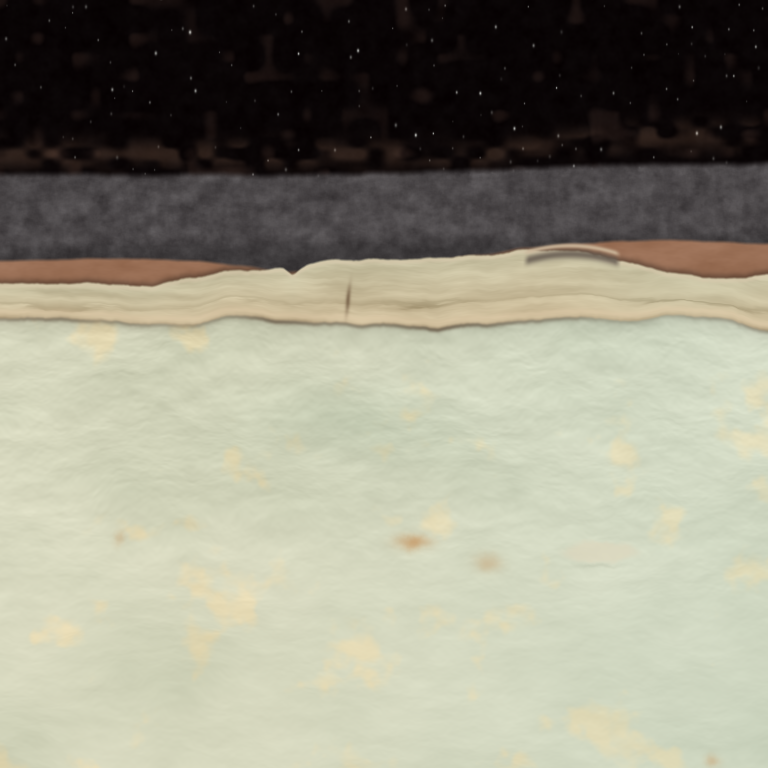
This texture is drawn by a Shadertoy shader. Its source:

```glsl
// Torn pale-green paper lying on a brown board, a grey woven band and dusty black cloth.
// Sampled edge profiles separate the layers; fractal noise roughens them and supplies
// fibres, weave and stains, while hashed cells scatter the dust.

const float SOFT = 0.0022;
const float[17] BOARD_TOP = float[17](.660, .661, .663, .663, .660, .654, .646, .651, .656,
    .661, .668, .677, .682, .686, .6875, .685, .682);
const float[17] PAPER_TOP = float[17](.630, .629, .630, .628, .637, .648, .652, .661, .661,
    .663, .667, .674, .672, .659, .645, .637, .641);
const float[17] CREASE = float[17](.586, .585, .582, .578, .579, .587, .581, .579, .577,
    .574, .579, .582, .586, .582, .591, .586, .570);

float hash(vec2 p) {
    vec3 q = fract(vec3(p.xyx) * 0.1031);
    q += dot(q, q.yzx + 33.33);
    return fract((q.x + q.y) * q.z);
}

float noise(vec2 p) {
    vec2 i = floor(p), f = fract(p);
    f = f * f * (3.0 - 2.0 * f);
    return mix(mix(hash(i), hash(i + vec2(1, 0)), f.x),
               mix(hash(i + vec2(0, 1)), hash(i + vec2(1, 1)), f.x), f.y);
}

// Fractal noise centred on zero
float fbm(vec2 p) {
    float sum = 0.0, amp = 0.5;
    for (int i = 0; i < 4; i++) {
        sum += amp * (noise(p) - 0.5);
        p = mat2(1.6, 1.2, -1.2, 1.6) * p + 7.3;
        amp *= 0.55;
    }
    return sum;
}

float profile(float[17] heights, float x) {
    float t = clamp(x, 0.0, 0.9999) * 16.0;
    int i = int(t);
    return mix(heights[i], heights[i + 1], smoothstep(0.0, 1.0, fract(t)));
}

float above(float y, float edge, float soft) { return smoothstep(-soft, soft, y - edge); }

// Bell-shaped line and spot masks
float line(float d, float width) { return exp(-d * d / (width * width)); }
float spot(vec2 p, vec2 centre, vec2 radius) {
    vec2 d = (p - centre) / radius;
    return exp(-dot(d, d));
}

// One random speck in some cells of a grid
float dust(vec2 p, float cells, float chance) {
    vec2 id = floor(p * cells);
    vec2 centre = 0.2 + 0.6 * vec2(hash(id + 3.1), hash(id + 17.7));
    float radius = (0.0010 + 0.0011 * hash(id + 41.0)) * cells;
    vec2 d = (fract(p * cells) - centre) * vec2(1.2, 0.8);
    return step(hash(id + 9.0), chance) * line(length(d), radius) * (0.2 + 0.7 * hash(id + 5.0));
}

vec3 blackCloth(vec2 p) {
    vec3 col = vec3(0.032, 0.015, 0.017) + 0.035 * fbm(p * 70.0);
    float fringe = line(p.y - 0.799 - 0.025 * smoothstep(0.6, 0.9, p.x), 0.018);
    col += vec3(0.15, 0.115, 0.09) * fringe * smoothstep(0.25, 0.8, noise(p * vec2(45, 70)));
    col += vec3(0.08, 0.06, 0.05) * smoothstep(0.7, 1.0, noise(p * 40.0 + 9.0));
    return col + vec3(0.75, 0.78, 0.76) * (dust(p, 38.0, 0.10) + 0.5 * dust(p + 0.37, 65.0, 0.12));
}

vec3 greyBand(vec2 p) {
    float weave = fbm(p * vec2(45, 70)) + 0.5 * fbm(p * vec2(110, 70) + 4.0);
    vec3 col = vec3(0.295, 0.28, 0.285) + 0.17 * weave;
    return col * mix(0.8, 1.0, smoothstep(0.66, 0.69, p.y - 0.02 * p.x));
}

vec3 paperSheet(vec2 p) {
    float cloud = fbm(p * vec2(5, 8));
    float fibre = fbm(vec2(p.x * 24.0, p.y * 52.0 + 3.0 * cloud));
    float relief = fibre - fbm(vec2(p.x * 24.0, (p.y + 0.004) * 52.0 + 3.0 * cloud));
    vec3 col = mix(vec3(0.83, 0.835, 0.735), vec3(0.81, 0.84, 0.755), smoothstep(0.2, 1.0, p.x));
    float rough = mix(0.4, 1.0, smoothstep(0.1, 0.55, p.y));
    col += vec3(0.09, 0.075, 0.08) * cloud + rough * (0.075 * fibre + 0.10 * relief);
    col -= vec3(0.06, 0.045, 0.045) * spot(p, vec2(0.46, 0.45), vec2(0.17, 0.05));
    col += vec3(0.06, 0.01, -0.04) * smoothstep(0.12, 0.3, fbm(p * 16.0 + 12.0));
    // Rust flecks and a pale scuff
    vec2 q = p + 0.009 * vec2(fbm(p * 60.0), fbm(p * 60.0 + 8.0));
    vec3 rust = vec3(0.78, 0.62, 0.43);
    col = mix(col, rust, 0.85 * spot(q, vec2(0.538, 0.294), vec2(0.020, 0.009)));
    col = mix(col, rust, 0.40 * spot(q, vec2(0.635, 0.267), vec2(0.016, 0.011)));
    col = mix(col, rust, 0.35 * spot(q, vec2(0.155, 0.300), vec2(0.007, 0.009)));
    col = mix(col, rust, 0.45 * spot(q, vec2(0.928, 0.010), vec2(0.009, 0.009)));
    float scuff = spot(q, vec2(0.782, 0.281), vec2(0.050, 0.015));
    col = mix(col, vec3(0.87, 0.84, 0.74), smoothstep(0.25, 0.65, scuff) * 0.65);
    return col - 0.05 * line(q.y - 0.263, 0.003) * line(p.x - 0.78, 0.04);
}

// Exposed fibres between the upper torn edge and the lower crease
vec3 tornStrip(vec2 p, float top, float crease) {
    float fibre = fbm(vec2(p.x * 13.0, (p.y - crease) * 85.0));
    float t = clamp((p.y - crease) / (top - crease), 0.0, 1.0);
    vec3 col = mix(vec3(0.79, 0.72, 0.585), vec3(0.77, 0.745, 0.625), t);
    col += vec3(0.18, 0.19, 0.19) * fibre;
    col = mix(col, vec3(0.83, 0.82, 0.70), 0.35 * spot(p, vec2(0.87, 0.62), vec2(0.12, 0.03)));
    col -= 0.12 * line(p.y - mix(crease, top, 0.35) - 0.02 * fibre, 0.003) * noise(p * 9.0);
    return mix(col, vec3(0.85, 0.79, 0.68), 0.6 * line(p.y - top + 0.003, 0.003));
}

void mainImage(out vec4 fragColor, in vec2 fragCoord) {
    vec2 p = fragCoord / iResolution.xy;
    float wobble = fbm(vec2(p.x * 35.0, 2.0));
    float bandTop = 0.772 + 0.014 * smoothstep(0.4, 0.9, p.x) + 0.006 * wobble;
    float boardTop = profile(BOARD_TOP, p.x) + 0.002 * wobble;
    float top = profile(PAPER_TOP, p.x) + 0.007 * wobble;
    top -= 0.009 * line(p.x - 0.382, 0.010);
    float crease = profile(CREASE, p.x) + 0.008 * fbm(vec2(p.x * 28.0, 8.0));

    // Background layers, from cloth to board
    vec3 col = mix(greyBand(p), blackCloth(p), above(p.y, bandTop, 0.006));
    vec3 board = vec3(0.60, 0.435, 0.335) + 0.10 * fbm(p * vec2(25, 60));
    board *= 1.0 - 0.3 * line(p.y - top, 0.006);
    col = mix(board, col, above(p.y, boardTop, SOFT * 1.5));

    // Paper, its crease shadow and the torn strip
    float below = crease - p.y;
    vec3 sheet = paperSheet(p);
    sheet -= vec3(0.13, 0.14, 0.13) * exp(-max(below, 0.0) / 0.009);
    vec3 paper = mix(sheet, tornStrip(p, top, crease), above(p.y, crease, SOFT));
    float shade = mix(0.35, 1.0, noise(vec2(p.x * 14.0, 5.0))) * (1.0 - 0.6 * smoothstep(0.74, 0.8, p.x));
    paper = mix(paper, vec3(0.39, 0.33, 0.26), 0.75 * shade * line(below - 0.001, 0.0032));
    paper = mix(paper, vec3(0.87, 0.79, 0.66), 0.5 * line(below + 0.008, 0.004));
    float crack = p.x - 0.453 - 0.35 * pow(abs(p.y - 0.607), 1.3) * sign(p.y - 0.607);
    paper = mix(paper, vec3(0.43, 0.34, 0.25), 0.75 * line(crack, 0.003) * line(p.y - 0.610, 0.018));
    col = mix(paper, col, above(p.y, top, SOFT));

    // Lifted flap: a dark hollow beneath a pale curled rim
    float arch = 0.680 - 2.6 * pow(p.x - 0.742, 2.0);
    float span = smoothstep(0.065, 0.055, abs(p.x - 0.745));
    col = mix(col, vec3(0.40, 0.36, 0.32), 0.85 * span * line(p.y - arch + 0.011, 0.006));
    col = mix(col, vec3(0.80, 0.72, 0.61), 0.85 * span * line(p.y - arch, 0.0032));
    fragColor = vec4(clamp(col, 0.0, 1.0), 1.0);
}
```
